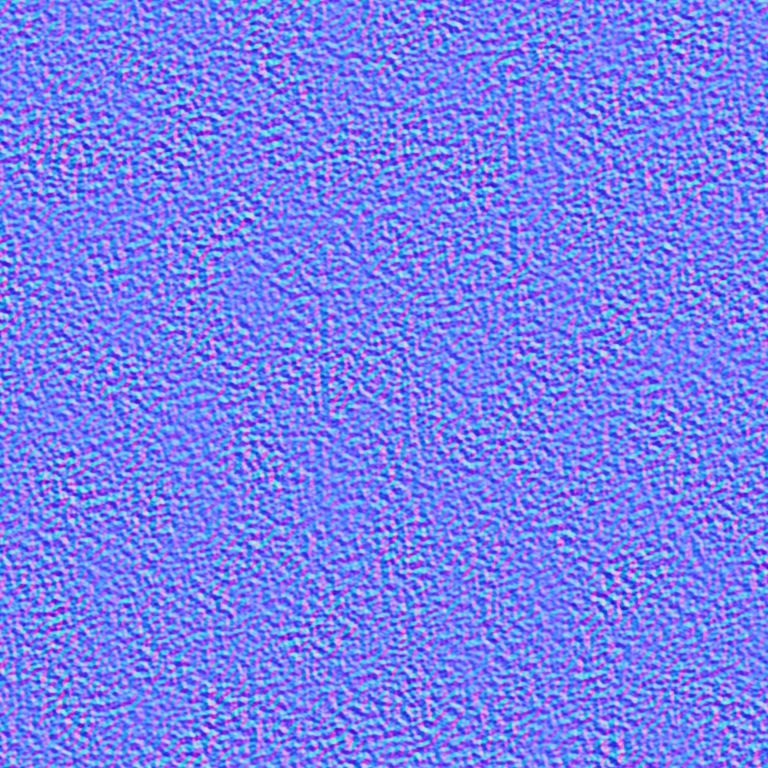
Write a WebGL 1 fragment shader that draws this texture map.

```glsl
precision highp float;
// Tangent-space normal map of a fine, irregular grained surface.

#define GRAIN 98.0         // bumps across the canvas
#define STRETCH 1.13       // elongation of bumps along the rising diagonal
#define FINE_RATIO 1.6     // frequency step to the finer layer
#define FINE_WEIGHT 0.5    // height of the finer layer
#define RELIEF 0.5         // steepness of the surface
#define PATCHES 11.0       // rougher and smoother regions across the canvas
#define PATCH_DEPTH 0.6    // strength of those regions
#define TINT_GAIN vec2(1.42, 1.24)  // saturation of red and green
#define TILT -0.12         // overall lean to the left
#define SKEW 0.2           // extra weight of the strongly tilted sides

uniform vec2 u_resolution;

// Arithmetic hash: cell -> two values in 0..1
vec2 hash2(vec2 cell) {
  vec3 q = fract(cell.xyx * vec3(0.1031, 0.1030, 0.0973));
  q += dot(q, q.yzx + 33.33);
  return fract((q.xx + q.yz) * q.zy);
}

// Contribution of one lattice corner, with a random unit gradient
float corner(vec2 cell, vec2 offset) {
  vec2 direction = normalize(hash2(cell) * 2.0 - 0.9999);
  return dot(direction, offset);
}

// Smooth gradient noise, roughly -0.7..0.7
float gradientNoise(vec2 p) {
  vec2 i = floor(p);
  vec2 f = p - i;
  vec2 w = f * f * f * (f * (f * 6.0 - 15.0) + 10.0);
  vec2 ex = vec2(1.0, 0.0);
  vec2 ey = vec2(0.0, 1.0);
  float low = mix(corner(i, f), corner(i + ex, f - ex), w.x);
  float high = mix(corner(i + ey, f - ey), corner(i + 1.0, f - 1.0), w.x);
  return mix(low, high, w.y);
}

// Surface height: two rotated layers, slightly drawn out diagonally
float height(vec2 p) {
  vec2 q = vec2(p.x - p.y, p.x + p.y) * 0.7071;
  q *= vec2(STRETCH, 1.0 / STRETCH);
  mat2 turn = mat2(0.8, 0.6, -0.6, 0.8);
  float sum = 0.0;
  float weight = 1.0;
  for (int layer = 0; layer < 2; layer++) {
    q = turn * q + 37.3;
    sum += weight * gradientNoise(q);
    q *= FINE_RATIO;
    weight *= FINE_WEIGHT;
  }
  return sum;
}

// Slope of the height by central differences
vec2 slopeAt(vec2 p) {
  vec2 e = vec2(0.08, 0.0);
  return vec2(height(p + e) - height(p - e),
              height(p + e.yx) - height(p - e.yx)) / (2.0 * e.x);
}

void main() {
  vec2 uv = gl_FragCoord.xy / min(u_resolution.x, u_resolution.y);

  // Surface normal, rougher in some regions than in others
  float roughness = 1.0 + PATCH_DEPTH * gradientNoise(uv * PATCHES + 5.7);
  vec2 slope = slopeAt(uv * GRAIN) * RELIEF * roughness;
  vec3 normal = normalize(vec3(-slope, 1.0));

  // Saturate the tilt and encode the normal as colour
  normal.xy *= TINT_GAIN;
  normal.x += TILT + SKEW * normal.x * normal.x;
  gl_FragColor = vec4(clamp(normal * 0.5 + 0.5, 0.0, 1.0), 1.0);
}
```
